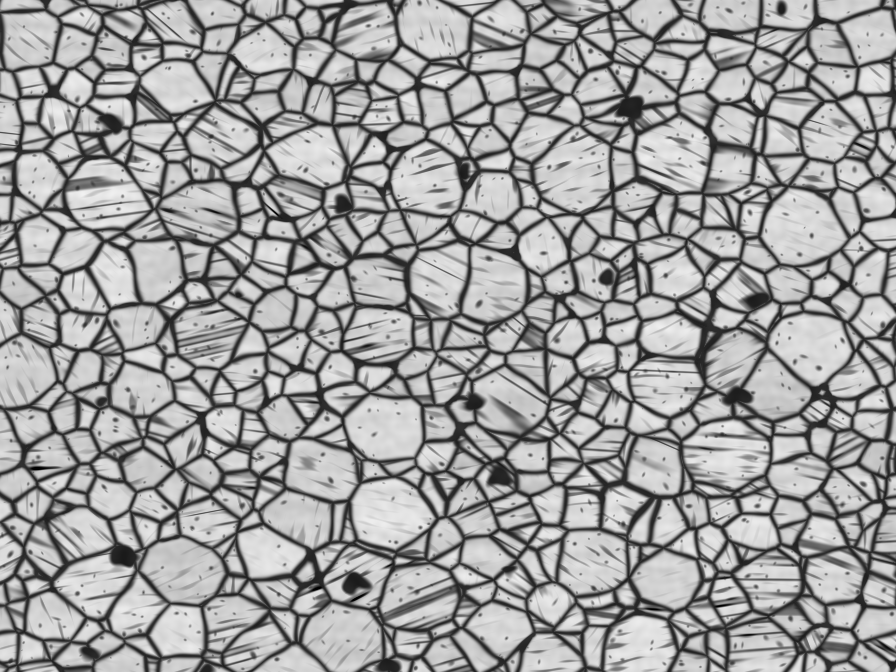
Reproduce this texture procedurally as a Shadertoy shader.

```glsl
#define ROWS 23.0          // grain sites per canvas height
#define GROWTH 1.9         // extra size of the largest grains
#define BORDER 0.088       // reach of the soft boundary line
#define WOBBLE 0.15        // bending of the boundaries
#define SCRATCH 0.50       // darkness of the scratches
#define TWIN_SHARE 0.36    // share of grains with twin lines
#define SPECK_SHARE 0.30   // share of tiles holding a small speck
#define PORE_SHARE 0.36    // share of tiles holding a large pore
#define METAL 0.835
#define INK 0.13

vec2 hash2(vec2 p) {
    vec3 q = fract(p.xyx * vec3(0.1031, 0.1030, 0.0973));
    q += dot(q, q.yzx + 33.33);
    return fract((q.xx + q.yz) * q.zy);
}

float corner(vec2 cell, vec2 offset) {
    float angle = 6.2832 * hash2(cell + 71.0).x;
    return dot(vec2(cos(angle), sin(angle)), offset);
}

float gradientNoise(vec2 p) {
    vec2 i = floor(p), f = p - i, e = vec2(1, 0);
    vec2 u = f * f * f * (f * (f * 6.0 - 15.0) + 10.0);
    return mix(mix(corner(i, f), corner(i + e.xy, f - e.xy), u.x),
               mix(corner(i + e.yx, f - e.yx), corner(i + 1.0, f - 1.0), u.x), u.y);
}

// Grain site: position and weight, few of them heavy
vec3 grainSite(vec2 cell) {
    float size = hash2(cell + 137.0).x;
    return vec3(cell + hash2(cell), GROWTH * pow(size, 8.0));
}

float weightedDistance(vec2 p, vec3 site) {
    vec2 d = p - site.xy;
    return dot(d, d) - site.z;
}

// Weighted Voronoi: distances to the two closest sides, and the grain's cell
vec2 grainSides(vec2 p, out vec2 grain) {
    vec2 base = floor(p);
    vec3 own = vec3(0);
    float nearest = 1e3;
    for (int k = 0; k < 25; k++) {
        vec2 cell = base + vec2(k % 5 - 2, k / 5 - 2);
        vec3 site = grainSite(cell);
        float d = weightedDistance(p, site);
        if (d < nearest) { nearest = d; own = site; grain = cell; }
    }
    vec2 sides = vec2(1e3);
    for (int k = 0; k < 25; k++) {
        vec2 cell = base + vec2(k % 5 - 2, k / 5 - 2);
        if (cell == grain) continue;
        vec3 site = grainSite(cell);
        float d = (weightedDistance(p, site) - nearest)
                / (2.0 * max(length(site.xy - own.xy), 0.001));
        sides = d < sides.x ? vec2(d, sides.x) : vec2(sides.x, min(sides.y, d));
    }
    return sides;
}

// One round spot in some of the unit tiles
float spots(vec2 p, float share, float radius, float blur) {
    vec2 tile = floor(p);
    vec2 pick = hash2(tile + 211.0);
    vec2 d = p - tile - mix(vec2(0.25), vec2(0.75), hash2(tile + 307.0));
    float r = radius * mix(0.5, 1.2, pick.y);
    return step(pick.x, share) * (1.0 - smoothstep(r - blur, r + blur, length(d)));
}

void mainImage(out vec4 fragColor, in vec2 fragCoord) {
    vec2 p = fragCoord / iResolution.y * ROWS + 40.0;
    vec2 bend = vec2(gradientNoise(p * 0.9), gradientNoise(p * 0.9 + 53.0));
    vec2 q = p * vec2(0.92, 1.04) + WOBBLE * bend;
    vec2 grain;
    vec2 sides = grainSides(q, grain);
    vec2 kind = hash2(grain + 401.0), look = hash2(grain + 503.0);

    // Metal tone with faint horizontal polishing
    float tone = METAL + 0.07 * (look.x - 0.5) + 0.04 * gradientNoise(p * 0.15);
    tone += 0.08 * gradientNoise(vec2(p.x * 0.25, p.y * 2.6) + bend * 0.5);
    tone += 0.05 * gradientNoise(p * 3.0);

    // Broken scratches and straight twin lines, one direction per grain
    float angle = mix(-0.75, 0.5, kind.x) + (kind.y > 0.85 ? 1.5708 : 0.0);
    vec2 along = vec2(cos(angle), sin(angle));
    vec2 st = vec2(dot(p, along), dot(p, vec2(-along.y, along.x)));
    float scratch = gradientNoise(st * vec2(1.0, 5.5) + grain * 7.0);
    tone -= SCRATCH * look.y * smoothstep(0.14, 0.5, scratch);
    float twin = gradientNoise(vec2(st.y * 2.1, kind.x * 50.0)) + 0.06;
    float twinLine = 1.0 - smoothstep(0.0, 0.15, abs(twin));
    float broken = smoothstep(-0.2, 0.15, gradientNoise(st * vec2(0.5, 1.5) + 19.0));
    tone -= 0.5 * step(kind.y, TWIN_SHARE) * twinLine * broken;

    // Etched boundaries, thicker in clusters, with pockets at some junctions
    float cluster = smoothstep(0.25, 0.55, gradientNoise(p * 0.38 + 9.0));
    float junction = 1.0 - smoothstep(0.04, 0.24, sides.y);
    float pocket = smoothstep(0.2, 0.45, gradientNoise(p * 0.8 + 27.0));
    float edge = sides.x + 0.03 * gradientNoise(p * 1.3);
    edge -= 0.04 * cluster + 0.12 * junction * pocket;
    float reach = max(edge, 0.0) / BORDER;
    float dark = 0.96 * exp(-reach * reach);

    // Specks and ragged pores
    float speck = spots(p * 1.3 + bend * 0.4, SPECK_SHARE, 0.10, 0.08);
    float dust = spots(p * 2.3 + bend, SPECK_SHARE, 0.12, 0.11);
    vec2 ragged = p + 0.35 * vec2(gradientNoise(p * 1.6), gradientNoise(p * 1.6 + 31.0));
    float pore = spots(ragged * vec2(0.22, 0.31), PORE_SHARE, 0.10, 0.03);
    dark = max(dark, max(max(0.75 * speck, 0.55 * dust), pore));

    float value = mix(tone, INK + 0.06 * gradientNoise(p * 2.0), dark);
    fragColor = vec4(vec3(clamp(value, 0.0, 1.0)), 1.0);
}
```
